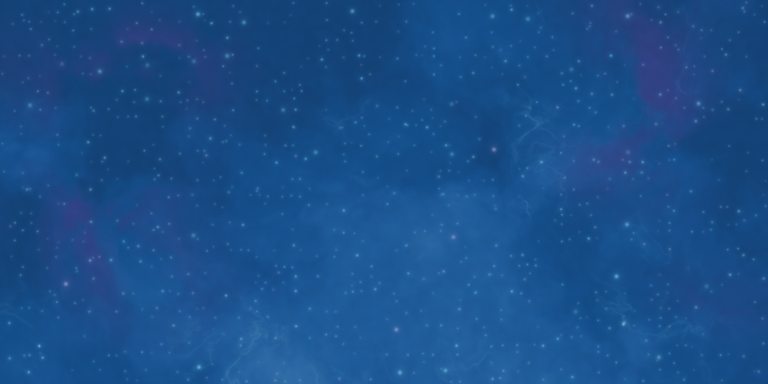
Write a Shadertoy shader that draws this texture.

```glsl
const vec3 DEEP = vec3(0.075, 0.260, 0.465);
const vec3 BLUE = vec3(0.078, 0.302, 0.535);
const vec3 AZURE = vec3(0.118, 0.355, 0.600);
const vec3 PALE = vec3(0.200, 0.440, 0.665);
const vec3 VIOLET = vec3(0.225, 0.245, 0.510);
const vec3 WISP = vec3(0.280, 0.540, 0.720);
const vec3 STAR_CYAN = vec3(0.42, 0.76, 0.90);
const vec3 STAR_PINK = vec3(0.62, 0.50, 0.76);

float hash(vec2 p) {
    return fract(sin(dot(p, vec2(127.1, 311.7))) * 43758.5453);
}

float noise(vec2 p) {
    vec2 i = floor(p), f = fract(p);
    f = f * f * (3.0 - 2.0 * f);
    return mix(mix(hash(i), hash(i + vec2(1, 0)), f.x),
               mix(hash(i + vec2(0, 1)), hash(i + vec2(1, 1)), f.x), f.y);
}

float fbm(vec2 p) {
    float sum = 0.0, amp = 0.5;
    for (int i = 0; i < 6; i++) {
        sum += amp * noise(p);
        p = mat2(1.6, 1.2, -1.2, 1.6) * p + 7.3;
        amp *= 0.52;
    }
    return sum;
}

// Soft elliptical falloff around a centre
float blob(vec2 p, vec2 centre, vec2 size) {
    vec2 d = (p - centre) / size;
    return exp(-dot(d, d));
}

// Thin bright filaments along the mid level of warped noise
float filaments(vec2 p, float width) {
    float level = fbm(p) - 0.5;
    return exp(-abs(level) / width);
}

// One scattered star per occupied grid cell
vec3 stars(vec2 p, float cells, float share, float radius, float gain, float seed) {
    vec2 id = floor(p * cells) + seed;
    vec2 centre = 0.25 + 0.5 * vec2(hash(id + 3.1), hash(id + 8.7));
    float d = length(fract(p * cells) - centre) / cells;
    float power = step(hash(id), share) * mix(0.35, 1.0, hash(id + 5.3));
    float core = exp(-d * d / (radius * radius));
    float halo = 0.2 * exp(-d * d / (radius * radius * 7.0));
    vec3 tint = mix(STAR_CYAN, STAR_PINK, step(0.84, hash(id + 1.9)));
    return tint * power * gain * (core + halo);
}

vec3 skyRamp(float t) {
    vec3 col = mix(DEEP, BLUE, smoothstep(0.05, 0.38, t));
    col = mix(col, AZURE, smoothstep(0.36, 0.70, t));
    return mix(col, PALE, smoothstep(0.68, 1.10, t));
}

void mainImage(out vec4 fragColor, in vec2 fragCoord) {
    vec2 p = fragCoord / iResolution.y;
    p.x += 1.0 - 0.5 * iResolution.x / iResolution.y;

    // Warped cloud field over a broad glow from below
    vec2 warp = vec2(fbm(p * 2.6 + 4.0), fbm(p * 2.6 + 19.0)) - 0.5;
    vec2 q = p + 0.35 * warp;
    float cloud = fbm(q * 3.2 + 11.0) - 0.5;
    float glow = blob(p, vec2(1.0, 0.08), vec2(1.0, 0.62));
    float light = 0.08 + 0.62 * glow + 1.05 * cloud;
    light += 0.22 * (fbm(q * 13.0 + 31.0) - 0.5);
    vec3 col = skyRamp(light);

    // Violet haze towards both sides
    float haze = blob(q, vec2(0.32, 0.84), vec2(0.30, 0.14))
               + blob(q, vec2(0.27, 0.40), vec2(0.24, 0.17))
               + blob(q, vec2(1.72, 0.76), vec2(0.20, 0.28))
               + 0.5 * blob(q, vec2(1.95, 0.20), vec2(0.15, 0.15));
    haze *= smoothstep(0.32, 0.68, fbm(q * 5.0 + 23.0));
    col = mix(col, VIOLET, min(0.75, haze * 0.9));

    // Patchy wisps, strongest where the clouds are light
    float patches = smoothstep(0.45, 0.72, fbm(p * 3.6 + 41.0));
    float wisps = filaments(q * 4.5 + 53.0, 0.014)
                + 0.5 * filaments(q * 8.0 + 67.0, 0.020);
    col = mix(col, WISP, 0.38 * wisps * patches * smoothstep(0.05, 0.6, light));

    // Fine mottling
    col *= 1.0 + 0.07 * (fbm(p * 42.0) - 0.5);

    // Faint dust to bright stars
    vec3 sky = stars(p, 44.0, 0.17, 0.0027, 0.32, 5.0)
             + stars(p, 23.0, 0.17, 0.0034, 0.45, 37.0)
             + stars(p, 9.0, 0.22, 0.0052, 0.60, 71.0);
    col += sky * (1.0 - col);

    fragColor = vec4(col, 1.0);
}
```
